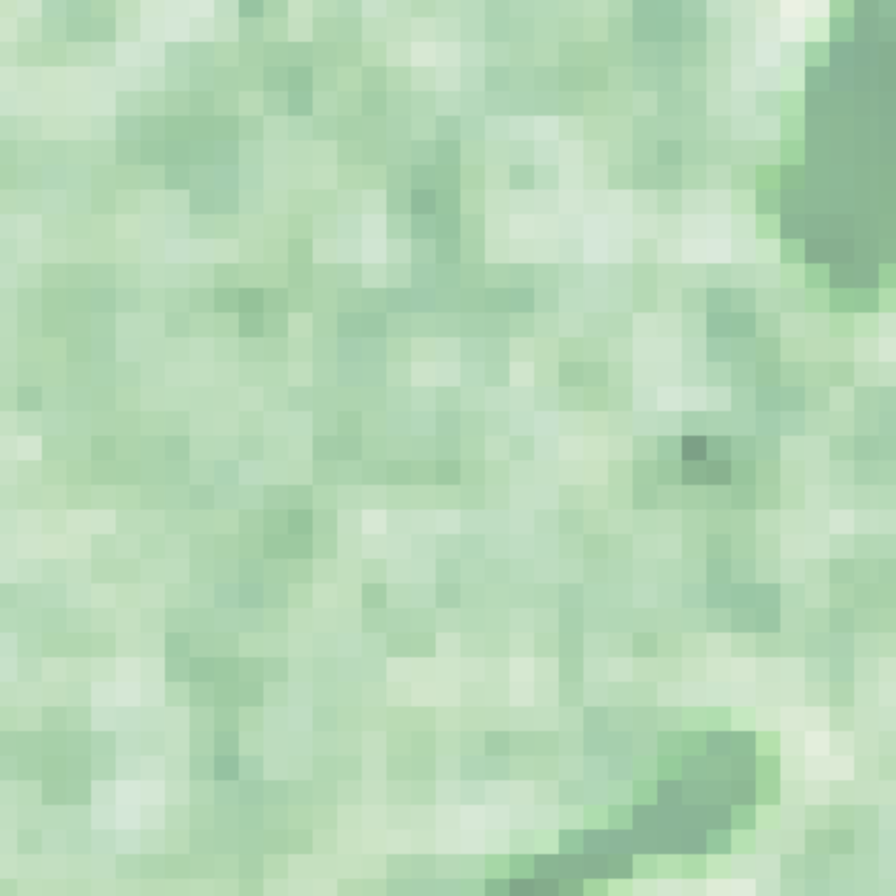
Give the GLSL for this texture, as a three.js fragment shader.

```glsl
// Blocky mosaic of pale green tissue with small dark spots and a few large dark islands.
varying vec2 vUv;

float hash(vec2 p) {
  vec3 q = fract(vec3(p.xyx) * 0.1031);
  q += dot(q, q.yzx + 33.33);
  return fract((q.x + q.y) * q.z);
}

float noise(vec2 p) {
  vec2 i = floor(p), f = fract(p);
  f = f * f * (3.0 - 2.0 * f);
  return mix(mix(hash(i), hash(i + vec2(1.0, 0.0)), f.x),
             mix(hash(i + vec2(0.0, 1.0)), hash(i + 1.0), f.x), f.y);
}

float ramp(float low, float high, float x) {
  return clamp((x - low) / (high - low), 0.0, 1.0);
}

float capsule(vec2 p, vec2 a, vec2 b, float radius) {
  vec2 ab = b - a;
  float t = clamp(dot(p - a, ab) / dot(ab, ab), 0.0, 1.0);
  return length(p - a - ab * t) - radius;
}

// Distance to the large islands at the right and lower right
float islands(vec2 p) {
  float lower = min(capsule(p, vec2(0.58, 0.0), vec2(0.75, 0.085), 0.035),
                    capsule(p, vec2(0.76, 0.085), vec2(0.81, 0.14), 0.05));
  float upper = min(capsule(p, vec2(1.0, 0.98), vec2(0.94, 0.86), 0.06),
                    capsule(p, vec2(0.89, 0.77), vec2(0.96, 0.70), 0.04));
  upper = min(upper, capsule(p, vec2(0.97, 0.86), vec2(0.97, 0.76), 0.08));
  return min(lower, upper);
}

// Scattered dark spots with faint light rings, and a few light flecks
float spots(vec2 p) {
  vec2 home = floor(p * 5.5);
  float sum = 0.0;
  for (int y = -1; y <= 1; y++) {
    for (int x = -1; x <= 1; x++) {
      vec2 id = home + vec2(float(x), float(y));
      vec2 jitter = vec2(hash(id + 17.3), hash(id + 41.7));
      vec2 d = p - (id + 0.15 + 0.7 * jitter) / 5.5;
      float h = hash(id + 71.9);
      float strength = 0.31 * h * h - 0.09;
      float r2 = dot(d, d);
      sum += strength * (exp(-900.0 * r2) - 0.3 * exp(-260.0 * r2));
    }
  }
  return sum;
}

vec3 cellColor(vec2 cell) {
  vec2 p = (cell + 0.2) / 36.4;
  float d = islands(p) + 0.016 * (noise(p * 20.0 + 5.0) - 0.5);
  float inside = 1.0 - smoothstep(-0.018, 0.012, d);
  float rim = exp(-pow((d - 0.006) / 0.016, 2.0));
  float halo = exp(-pow((d - 0.055) / 0.036, 2.0));

  // Soft mottling, spots and bright surroundings of the islands
  float tone = 0.712 + 0.19 * (noise(p * 12.0 + 3.1) - 0.5);
  tone += 0.13 * (noise(p * 23.0 + 19.4) - 0.5);
  tone += 0.035 * (hash(cell + 91.0) - 0.5);
  tone -= spots(p);
  tone += halo * (0.045 + 0.09 * noise(p * 9.0 + 33.0));

  // Uneven dark interiors
  float core = 0.49 + 0.11 * noise(p * 14.0 + 8.0);
  tone = mix(tone, core, inside);

  vec3 color = mix(vec3(0.48, 0.62, 0.52), vec3(0.59, 0.77, 0.625), ramp(0.48, 0.59, tone));
  color = mix(color, vec3(0.71, 0.85, 0.71), ramp(0.59, 0.71, tone));
  color = mix(color, vec3(0.92, 0.945, 0.905), ramp(0.71, 0.92, tone));

  // Greener rims and a slight drift between leaf green and teal
  color += rim * vec3(-0.015, 0.025, -0.035);
  color.b += 0.045 * (noise(p * 15.0 + 57.0) - 0.5);
  return color;
}

void main() {
  // Blend neighbouring cells across narrow, soft borders
  vec2 p = vUv * 36.4 - 0.2;
  vec2 cell = floor(p);
  vec2 w = smoothstep(0.44, 0.56, fract(p));
  vec3 bottom = mix(cellColor(cell), cellColor(cell + vec2(1.0, 0.0)), w.x);
  vec3 top = mix(cellColor(cell + vec2(0.0, 1.0)), cellColor(cell + 1.0), w.x);
  gl_FragColor = vec4(mix(bottom, top, w.y), 1.0);
}
```
